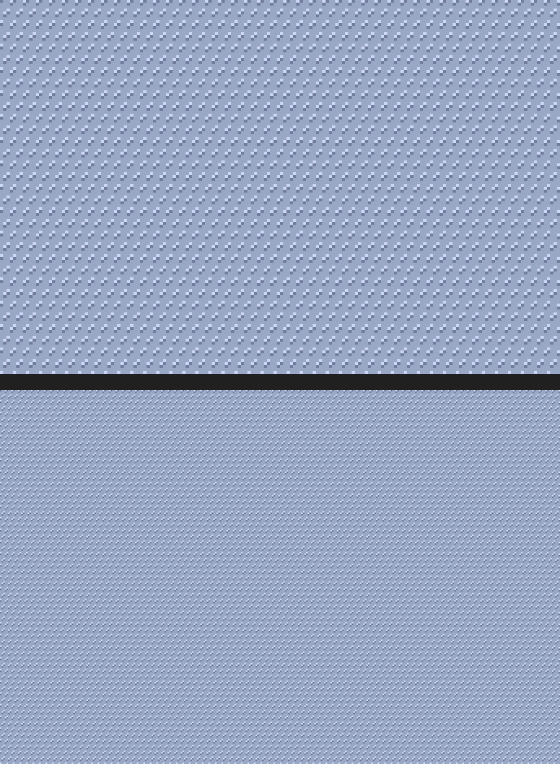
Top: one tile. Bottom: repeated 2 by 2.
Write a Shadertoy shader that draws this pattern.

```glsl
// Blue-grey woven cloth: staggered rows of small stepped stitches, each made of
// two lit and two shaded cells in a checker. A 43 x 32 grid is folded with fract,
// and every cell is an edge-smoothed box; the even row count lets the stagger wrap.

// Coverage of one quarter-size cell, with a narrow smoothed edge.
float cellMask(vec2 p, vec2 corner, vec2 edge) {
    vec2 cover = clamp((p - corner) / edge + 0.5, 0.0, 1.0)
               - clamp((p - corner - 0.25) / edge + 0.5, 0.0, 1.0);
    return cover.x * cover.y;
}

void mainImage(out vec4 fragColor, in vec2 fragCoord) {
    // Stitch grid, with every other row moved by half a stitch
    vec2 repeats = vec2(43.0, 32.0);
    vec2 edge = 0.6 * repeats / iResolution.xy;
    vec2 grid = fragCoord / iResolution.xy * repeats + vec2(0.0, 0.605);
    grid.x += 0.5 * mod(floor(grid.y) + 1.0, 2.0);
    vec2 p = fract(grid);

    // Stepped stitch: each lit cell has a shaded cell directly below it
    float light = cellMask(p, vec2(0.50, 0.625), edge) + cellMask(p, vec2(0.25, 0.375), edge);
    float shade = cellMask(p, vec2(0.50, 0.375), edge) + cellMask(p, vec2(0.25, 0.125), edge);

    vec3 color = vec3(0.60, 0.66, 0.77);
    color += light * vec3(0.20, 0.18, 0.19);
    color -= shade * vec3(0.16, 0.17, 0.15);

    fragColor = vec4(color, 1.0);
}
```
